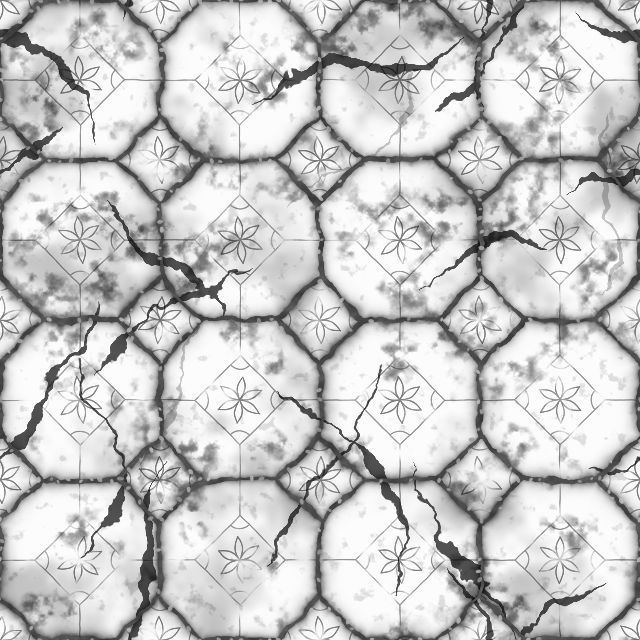
This texture map is drawn by a WebGL 1 fragment shader. Its source:

```glsl
precision highp float;
// Cracked white marble floor: octagons and small diamonds with engraved flowers and dark pebbled grout.

uniform vec2 u_resolution;

const float PI = 3.14159;

float hash(vec2 p) {
  vec3 q = fract(p.xyx * 0.1031);
  q += dot(q, q.yzx + 33.33);
  return fract((q.x + q.y) * q.z);
}

// Value noise that wraps after freq cells
float noise(vec2 uv, float freq) {
  vec2 p = uv * freq, i = floor(p), f = fract(p);
  f = f * f * (3.0 - 2.0 * f);
  vec2 lo = mod(i, freq), hi = mod(i + 1.0, freq);
  return mix(mix(hash(lo), hash(vec2(hi.x, lo.y)), f.x),
             mix(hash(vec2(lo.x, hi.y)), hash(hi), f.x), f.y);
}

float fbm(vec2 uv, float freq) {
  float sum = 0.0, amp = 0.533;
  for (int i = 0; i < 4; i++) {
    sum += amp * noise(uv, freq);
    uv += 0.37;
    freq *= 2.0;
    amp *= 0.5;
  }
  return sum;
}

float stroke(float dist, float halfWidth, float pixel) {
  return 1.0 - smoothstep(halfWidth - 0.5 * pixel, halfWidth + 0.5 * pixel, dist);
}

// Positive inside the octagon, negative inside the corner diamonds
float octagonSide(vec2 p) {
  return (0.73 - abs(p.x) - abs(p.y)) * 0.7071;
}

float groutDistance(vec2 p) {
  float side = octagonSide(p);
  return side > 0.0 ? min(side, 0.5 - max(abs(p.x), abs(p.y))) : -side;
}

// Outline of six narrow petals
float flower(vec2 p, float turn) {
  float a = mod(atan(p.x, p.y + 0.00001) + turn + PI / 6.0, PI / 3.0) - PI / 6.0;
  vec2 q = length(p) * vec2(cos(a), sin(a));
  float petal = 0.024 * sin(PI * clamp(q.x / 0.145, 0.0, 1.0));
  return max(abs(abs(q.y) - petal), q.x - 0.145);
}

// Darkness of the wandering cracks
float cracks(vec2 uv, float swell, float pixel) {
  float dark = 0.0;
  for (int i = 0; i < 17; i++) {
    float k = float(i);
    vec2 start = fract(k * vec2(0.7549, 0.5698) + 0.13);
    float weight = hash(vec2(k, 7.0));
    float heading = (mod(k, 3.0) < 1.5 ? 0.7 : -0.85) + hash(vec2(k, 3.0)) - 0.5;
    float reach = mix(0.045, 0.09, hash(vec2(k, 19.0)));
    float tone = weight > 0.25 ? 0.68 : 0.22;
    for (int j = 0; j < 5; j++) {
      vec2 leg = reach * vec2(cos(heading), sin(heading));
      vec2 d = fract(uv - start + 0.5) - 0.5;
      float t = clamp(dot(d, leg) / dot(leg, leg), 0.0, 1.0);
      float taper = sin(PI * (float(j) + t) / 5.0);
      float width = 0.0007 + (0.003 + 0.006 * weight) * taper * swell;
      dark = max(dark, tone * stroke(length(d - leg * t), width, pixel));
      start += leg;
      heading += 1.3 * (hash(vec2(k, float(j) + 31.0)) - 0.5);
    }
  }
  return dark;
}

void main() {
  vec2 uv = gl_FragCoord.xy / u_resolution;
  float pixel = 1.0 / min(u_resolution.x, u_resolution.y), tilePixel = 4.0 * pixel;
  vec2 wobble = vec2(fbm(uv, 32.0), fbm(uv + 0.61, 32.0)) - 0.5;
  float grain = fbm(uv + 0.23, 64.0);

  // Marble with soft clouds and clustered specks
  float shade = 0.99;
  shade -= 0.22 * smoothstep(0.54, 0.82, fbm(uv + 0.17, 8.0));
  shade -= 0.4 * smoothstep(0.52, 0.76, fbm(uv + 0.45, 16.0)) * smoothstep(0.38, 0.68, grain);
  shade -= 0.12 * smoothstep(0.64, 0.8, grain);

  // Engraving, in units of one tile
  vec2 grid = uv * 4.0 + wobble * 0.012;
  vec2 p = fract(grid) - 0.5;
  bool octagon = octagonSide(p) > 0.0;
  vec2 local = octagon ? p : p - 0.5 * sign(p);
  vec2 id = octagon ? mod(floor(grid), 4.0) : mod(floor(grid + 0.5), 4.0) + 9.0;
  vec2 a = abs(local);
  a = a.x > a.y ? a : a.yx;
  float tip = octagon ? 0.28 : 0.27;
  float lines = max(abs(length(a - vec2(tip, 0.0)) - 0.085), a.x + a.y - tip);
  if (octagon) lines = min(lines, min(abs(a.x + a.y - tip) * 0.7071, max(a.y, tip - a.x)));
  float petals = flower(local, 0.3 * (hash(id) - 0.5));
  float ink = max(0.5 * stroke(petals, 0.0045, tilePixel), 0.42 * stroke(lines, 0.004, tilePixel));
  shade *= 1.0 - ink * smoothstep(0.2, 0.6, fbm(uv + 0.71, 32.0));

  // Cracks
  float swell = 0.25 + 1.3 * smoothstep(0.25, 0.8, noise(uv + 0.3, 16.0));
  shade *= 1.0 - cracks(uv + wobble * 0.032, swell, pixel);

  // Grout with soft grime beside it
  vec2 rough = fract(uv * 4.0 + wobble * 0.06) - 0.5;
  float d = groutDistance(rough);
  shade *= 1.0 - 0.82 * exp(-38.0 * d) * (0.75 + 0.5 * noise(uv, 16.0));
  float joint = stroke(d, 0.008 + 0.011 * noise(uv + 0.5, 32.0), tilePixel);
  shade = mix(shade, 0.18 + 0.22 * grain, joint);

  // Pale pebbles lodged in the joints
  vec2 cell = floor(uv * 64.0 + 0.5), key = mod(cell, 64.0);
  vec2 jitter = vec2(hash(key + 5.0), hash(key + 83.0)) - 0.5;
  vec2 center = cell + 0.4 * jitter;
  vec2 q = uv * 64.0 - center;
  float spin = 2.0 * PI * hash(key + 41.0);
  q = vec2(dot(q, vec2(cos(spin), sin(spin))), 1.5 * dot(q, vec2(-sin(spin), cos(spin))));
  float size = 0.15 + 0.15 * hash(key + 17.0);
  float pebble = 1.0 - smoothstep(size - 0.06, size + 64.0 * pixel, length(q));
  pebble *= step(groutDistance(fract(center / 16.0) - 0.5), 0.024) * step(hash(key + 127.0), 0.6);
  shade = mix(shade, 0.58 + 0.2 * hash(key + 61.0), 0.8 * pebble);

  gl_FragColor = vec4(vec3(clamp(shade, 0.0, 1.0)), 1.0);
}
```
